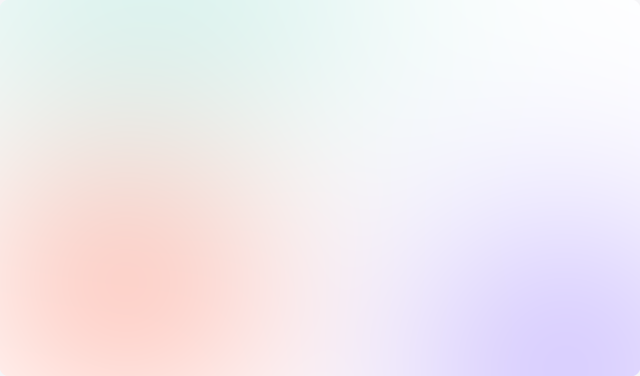
A Shadertoy shader for this background:

```glsl
// Colours
const vec3 PAPER    = vec3(1.0);
const vec3 BACKDROP = vec3(0.96, 0.96, 0.97);
const vec3 CORAL    = vec3(1.0, 0.83, 0.80);
const vec3 MINT     = vec3(0.87, 0.96, 0.945);
const vec3 LAVENDER = vec3(0.855, 0.815, 0.995);

// Glow centres as fractions of the canvas
const vec2 CORAL_CENTER    = vec2(0.195, 0.24);
const vec2 MINT_CENTER     = vec2(0.247, 1.0);
const vec2 LAVENDER_CENTER = vec2(0.885, 0.02);

// Glow radii and corner radius in canvas heights
const vec2 CORAL_RADIUS    = vec2(0.46, 0.44);
const vec2 MINT_RADIUS     = vec2(0.68, 0.47);
const vec2 LAVENDER_RADIUS = vec2(0.50, 0.50);
const float CORNER_RADIUS  = 0.027;

// Multiplicative tint with an elliptical Gaussian falloff
vec3 glowTint(vec2 p, vec2 center, vec2 radius, vec3 tint) {
    vec2 d = (p - center) / radius;
    return mix(vec3(1.0), tint, exp(-dot(d, d)));
}

float roundedBox(vec2 p, vec2 halfSize, float radius) {
    vec2 q = abs(p) - halfSize + radius;
    return length(max(q, 0.0)) + min(max(q.x, q.y), 0.0) - radius;
}

void mainImage(out vec4 fragColor, in vec2 fragCoord) {
    vec2 size = vec2(iResolution.x / iResolution.y, 1.0);
    vec2 p = fragCoord / iResolution.y;

    // Overlapping glows
    vec3 color = PAPER;
    color *= glowTint(p, CORAL_CENTER * size, CORAL_RADIUS, CORAL);
    color *= glowTint(p, MINT_CENTER * size, MINT_RADIUS, MINT);
    color *= glowTint(p, LAVENDER_CENTER * size, LAVENDER_RADIUS, LAVENDER);

    // Rounded card corners
    float edge = roundedBox(p - 0.5 * size, 0.5 * size, CORNER_RADIUS);
    float pixel = 1.0 / iResolution.y;
    color = mix(color, BACKDROP, smoothstep(0.0, 1.5 * pixel, edge));

    fragColor = vec4(color, 1.0);
}
```
